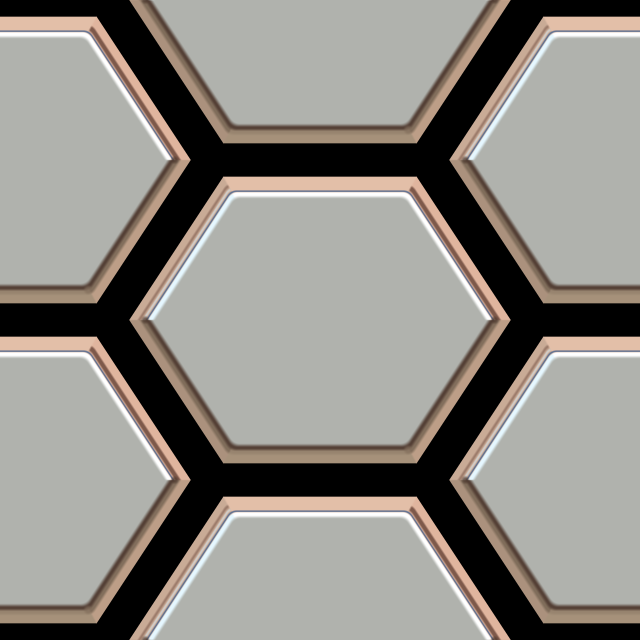
This pattern is drawn by a three.js fragment shader. Its source:

```glsl
// Flat-topped metal hexagons in staggered columns over black: two columns, two rows each.
// The distance to the nearest side drives a bevel profile: copper rim, groove, then a
// bright glint on the upper sides or a brown shadow on the lower ones.
varying vec2 vUv;

// Inward distances to the flat side (x) and to the slanted side (y).
vec2 sideDistances(vec2 p) {
  p = abs(p);
  return vec2(0.224 - p.y, 0.2492 - dot(p, vec2(0.836, 0.549)));
}

float softMin(float a, float b, float k) {
  float h = max(k - abs(a - b), 0.0) / k;
  return min(a, b) - h * h * k * 0.25;
}

// Soft stripe between two depths.
float band(float t, float from, float to, float soft) {
  return smoothstep(from - soft, from + soft, t) * (1.0 - smoothstep(to - soft, to + soft, t));
}

// Lit bevel, where t is the depth from the rim in thousandths of the canvas.
vec3 upperBevel(float t, float slant, float right, vec3 face) {
  vec3 slantRim = mix(vec3(0.79, 0.67, 0.59), vec3(0.88, 0.71, 0.62), right);
  vec3 color = mix(vec3(0.89, 0.75, 0.66), slantRim, slant);
  float groove = band(t, mix(11.0, 13.0, right), mix(15.0, 20.0, right), 2.0);
  color = mix(color, vec3(0.40, 0.26, 0.21), groove * slant * mix(0.45, 0.8, right));
  color = mix(color, vec3(0.82, 0.80, 0.78), band(t, 17.0, 20.0, 1.2) * slant * (1.0 - right));
  color = mix(color, vec3(0.34, 0.42, 0.56), band(t, 21.5, 24.0, 1.2) * 0.9);
  vec3 glint = mix(vec3(1.0), vec3(0.90, 0.97, 1.0), slant * (1.0 - right));
  color = mix(color, glint, smoothstep(23.0, 26.0, t));
  return mix(color, face, smoothstep(28.5, 35.0, t));
}

// Shaded bevel.
vec3 lowerBevel(float t, float slant, float right, vec3 face) {
  vec3 slantRim = mix(vec3(0.67, 0.57, 0.49), vec3(0.74, 0.62, 0.53), right);
  vec3 color = mix(vec3(0.65, 0.57, 0.48), slantRim, slant);
  color = mix(color, vec3(0.47, 0.40, 0.33), smoothstep(11.0, 17.0, t) * mix(0.3, 0.85, slant));
  color = mix(color, vec3(0.33, 0.25, 0.21), smoothstep(18.0, 24.0, t));
  return mix(color, face, smoothstep(24.5, 32.0, t));
}

void main() {
  // Two interleaved grids of hexagon centres; keep the nearer hexagon.
  vec2 cell = vec2(1.0, 0.5);
  vec2 p = (fract(vUv / cell + vec2(0.0, 0.5)) - 0.5) * cell;
  vec2 q = (fract(vUv / cell + vec2(0.5, 0.0)) - 0.5) * cell;
  vec2 sides = sideDistances(p);
  vec2 otherSides = sideDistances(q);
  if (min(otherSides.x, otherSides.y) > min(sides.x, sides.y)) {
    p = q;
    sides = otherSides;
  }

  // Which side is nearest, and how deep inside it.
  float slant = smoothstep(-0.002, 0.002, sides.x - sides.y);
  float right = step(0.0, p.x);
  float upper = smoothstep(-0.0015, 0.0015, p.y);
  float t = 1000.0 * softMin(sides.x, sides.y, 0.008);

  vec3 face = vec3(0.69, 0.70, 0.68);
  vec3 color = mix(lowerBevel(t, slant, right, face), upperBevel(t, slant, right, face), upper);

  // Small dark pit where glint and shadow meet at the side corners.
  float pit = 1.0 - smoothstep(0.002, 0.008, length(vec2(abs(p.x) - 0.273, p.y)));
  color = mix(color, vec3(0.30, 0.22, 0.18), pit * 0.7);

  // Faint burr at the lower right corner of the bevel.
  float burr = 1.0 - smoothstep(0.003, 0.009, length(p - vec2(0.138, -0.203)));
  color = mix(color, vec3(0.50, 0.42, 0.35), burr * 0.6);

  // Black gap between the hexagons.
  color *= smoothstep(-0.001, 0.001, min(sides.x, sides.y));
  gl_FragColor = vec4(color, 1.0);
}
```
